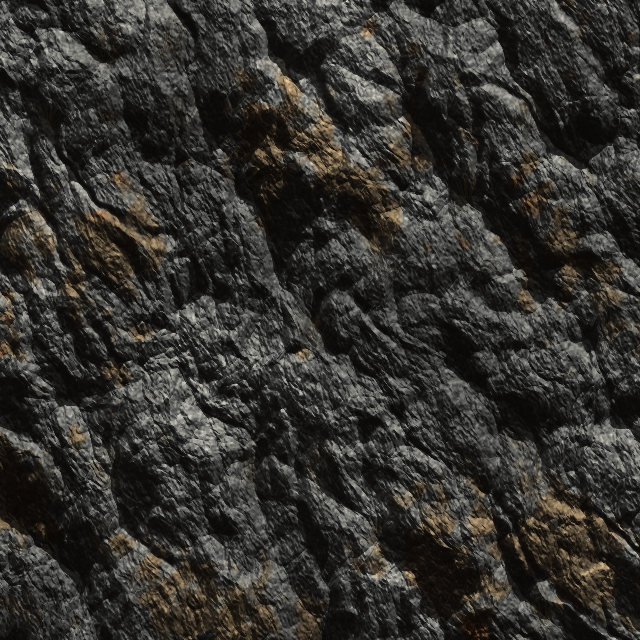
Write a Shadertoy shader that draws this texture.

```glsl
// Sunlit limestone cliff: a height field of leaning, chipped blocks split by
// crevices, shaded from the upper right with hard cast shadows, then toned
// from near-black to pale grey with ochre stains, rust and dry grass.

#define BLOCK_SCALE 5.2    // largest blocks across the canvas
#define LEAN 0.34          // tilt of the strata, radians
#define SUN_DIR vec2(0.3, 0.954)
#define SUN_SLOPE 0.72     // lower value gives longer shadows
#define CONTRAST 1.65
#define EXPOSURE 0.145
#define BIAS 0.15
#define SHADE 1.05         // depth of the cast shadows
#define GRAIN 0.4          // slope of the fine surface roughness
#define STAIN 0.12         // higher value gives fewer ochre stains

vec2 hash2(vec2 p) {
    vec3 q = fract(p.xyx * vec3(0.1031, 0.1030, 0.0973));
    q += dot(q, q.yzx + 33.33);
    return fract((q.xx + q.yz) * q.zy);
}

float cornerSlope(vec2 cell, vec2 offset) {
    return dot(hash2(cell) * 2.0 - 1.0, offset);
}

// Gradient noise, roughly -0.6 to 0.6
float noise(vec2 p) {
    vec2 i = floor(p), f = fract(p), e = vec2(1.0, 0.0);
    vec2 u = f * f * f * (f * (f * 6.0 - 15.0) + 10.0);
    return mix(mix(cornerSlope(i, f), cornerSlope(i + e, f - e), u.x),
               mix(cornerSlope(i + e.yx, f - e.yx), cornerSlope(i + 1.0, f - 1.0), u.x), u.y);
}

vec2 noise2(vec2 p) {
    return vec2(noise(p), noise(p + 31.7));
}

float fbm(vec2 p) {
    return noise(p) + 0.5 * noise(p * 2.1 + 7.3) + 0.25 * noise(p * 4.3 + 3.1);
}

// Coordinates across and along strata that lean by angle a
vec2 strata(vec2 p, float a) {
    return vec2(dot(p, vec2(cos(a), sin(a))) * 1.35,
                dot(p, vec2(sin(a), -cos(a))) * 0.75);
}

// Upper envelope of truncated, tilted six-sided pyramids: one block per cell
float blocks(vec2 p) {
    vec2 i = floor(p), f = fract(p);
    float top = -9.0;
    for (int y = -1; y <= 1; y++)
    for (int x = -1; x <= 1; x++) {
        vec2 cell = vec2(x, y);
        vec2 jitter = hash2(i + cell);
        vec2 tilt = hash2(i + cell + 57.0) - 0.5;
        vec2 d = f - cell - 0.2 - 0.6 * jitter;
        vec2 side = normalize(tilt + 0.001);
        float u = abs(dot(d, side)), v = abs(dot(d, vec2(-side.y, side.x)));
        float flank = max(u, 0.5 * u + 0.866 * v);
        float rise = 0.35 * fract(7.0 * (jitter.x + tilt.y));
        top = max(top, rise + 0.9 * dot(tilt, d) - 1.3 * max(flank, 0.28));
    }
    return top;
}

// Broad relief and crevices, then blocks of shrinking size
float height(vec2 p, int sizes) {
    float rough = smoothstep(-0.3, 0.3, noise(p * 5.0 + 17.0));
    p += 0.05 * noise2(p * 3.1 + 5.0) + 0.022 * noise2(p * 9.0);
    p += 0.010 * noise2(p * 28.0 + 9.0);
    float groove = abs(noise(strata(p, LEAN) * 5.0 + 2.0));
    float h = 0.05 * noise(p * 2.6 + 4.0) - 0.016 * (1.0 - smoothstep(0.0, 0.09, groove));
    float scale = BLOCK_SCALE, slope = 0.66;
    for (int i = 0; i < sizes; i++) {
        vec2 q = strata(p, LEAN * (0.5 + 1.1 * cos(2.1 * float(i))));
        float keep = i < 2 ? 1.0 : mix(0.6, 1.15, rough);
        h += keep * slope / scale * blocks(q * scale + 19.0 * float(i) + 40.0);
        scale *= 2.25;
        slope *= 0.95;
    }
    return h;
}

// Full relief with pitted, slightly stretched grain
float surface(vec2 p) {
    vec2 q = strata(p, LEAN);
    float grain = noise(q * 50.0) / 50.0 - abs(noise(q * 95.0 + 6.0)) / 70.0
                + noise(q * 180.0 + 3.0) / 150.0;
    return height(p, 4) + GRAIN * grain;
}

float castShadow(vec2 p) {
    float base = height(p, 3), cover = -1.0;
    for (int i = 1; i <= 8; i++) {
        float s = 0.0015 * float(i * i) + 0.003;
        cover = max(cover, height(p + SUN_DIR * s, 3) - base - s * SUN_SLOPE);
    }
    return smoothstep(-0.0005, 0.004, cover);
}

// Scattered brushes of thin blades fanning upward
float grass(vec2 p) {
    vec2 g = p * 9.0, cell = floor(g), r = hash2(cell + 11.0);
    vec2 d = fract(g) - vec2(0.35 + 0.3 * r.x, 0.25);
    float blades = noise(vec2(atan(d.x, d.y + 0.15) * 14.0, length(d) * 3.0) + cell * 5.0);
    float tuft = 1.0 - smoothstep(0.08, 0.4, length(d * vec2(1.3, 0.8) - vec2(0.0, 0.12)));
    return step(0.82, r.y) * tuft * smoothstep(-0.1, 0.25, blades);
}

void mainImage(out vec4 fragColor, in vec2 fragCoord) {
    vec2 p = fragCoord / iResolution.y;

    // Surface slope and sunlight
    vec2 e = vec2(0.0012, 0.0);
    float h = surface(p);
    vec2 grad = vec2(surface(p + e) - h, surface(p + e.yx) - h) / e.x;
    float lit = dot(-grad, SUN_DIR) / sqrt(1.0 + dot(grad, grad));
    float shadow = castShadow(p);

    // Tone: facets, shadows, broad patches and grit
    float grit = noise(p * 110.0) + noise(p * 210.0 + 5.0);
    float tone = BIAS + lit * mix(CONTRAST, 1.0, shadow) - SHADE * shadow
               + 0.7 * fbm(strata(p, LEAN) * 3.0 + 12.0) + 0.6 * grit;
    float light = EXPOSURE * exp(tone);
    light = min(0.012 + light / (1.0 + 0.5 * light), 0.85);

    // Mineral colours
    vec3 coolGrey = vec3(0.97, 1.01, 1.0);
    vec3 paleGrey = vec3(1.0, 1.01, 0.96);
    vec3 ochre = vec3(1.08, 0.90, 0.65);
    vec3 rust = vec3(1.2, 0.80, 0.50);
    vec3 tint = mix(coolGrey, paleGrey, smoothstep(0.2, 0.6, light));
    float stain = fbm(strata(p, LEAN) * 4.0 + 71.0) + 0.5 * noise(p * 30.0);
    stain = smoothstep(STAIN, STAIN + 0.25, stain);
    tint = mix(tint, ochre, 0.85 * stain);
    tint = mix(tint, rust, stain * smoothstep(0.2, 0.45, fbm(p * 5.0 + 23.0)));
    vec3 color = tint * light + vec3(0.008, 0.002, 0.0);

    // Dry grass on the ledges
    vec3 straw = vec3(0.25, 0.19, 0.10) * (0.4 + 1.4 * light);
    color = mix(color, straw, 0.6 * grass(p + 0.01 * noise(p * 20.0)));

    fragColor = vec4(clamp(color, 0.0, 1.0), 1.0);
}
```
